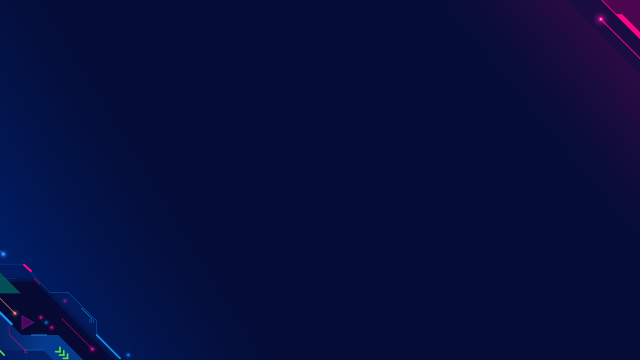
Write a Shadertoy shader that draws this background.

```glsl
// Dark navy backdrop with blue and magenta glows and angular neon circuit panels in two corners.

// Layout grid: 768 by 432 units, origin at the lower left.
const vec2 GRID = vec2(768.0, 432.0);
const vec3 PINK = vec3(1.0, 0.02, 0.52);
const vec3 CYAN = vec3(0.05, 0.62, 1.0);
const vec3 LIME = vec3(0.35, 0.9, 0.25);

float pixelSize() { return GRID.y / iResolution.y; }

float cover(float dist) { return clamp(0.5 - dist / pixelSize(), 0.0, 1.0); }

float segmentDist(vec2 p, vec2 a, vec2 b) {
    vec2 ab = b - a;
    return length(p - a - ab * clamp(dot(p - a, ab) / dot(ab, ab), 0.0, 1.0));
}

void fill(inout vec3 col, float dist, vec3 tint, float alpha) {
    col = mix(col, tint, alpha * cover(dist));
}

void stroke(inout vec3 col, vec2 p, vec2 a, vec2 b, float width, vec3 tint, float alpha) {
    fill(col, segmentDist(p, a, b) - 0.5 * width, tint, alpha);
}

// Small lit disc with a soft halo
void node(inout vec3 col, vec2 p, vec2 center, float radius, vec3 tint) {
    float d = length(p - center);
    col += tint * 0.45 * exp(-d * d / (radius * radius * 5.0));
    fill(col, d - radius, tint, 0.85);
}

// Distance to the area below a falling 45 degree line x + y = sum
float belowDiagonal(vec2 p, float sum) { return (p.x + p.y - sum) * 0.7071; }

vec3 backdrop(vec2 p) {
    float blue = clamp(1.0 - (dot(p, vec2(0.85, 0.53)) - 70.0) / 225.0, 0.0, 1.0);
    float magenta = smoothstep(665.0, 865.0, dot(p, vec2(0.77, 0.64)));
    vec3 col = vec3(0.018, 0.05, 0.215);
    col = mix(col, vec3(0.0, 0.115, 0.4), pow(blue, 1.4));
    return mix(col, vec3(0.2, 0.04, 0.28), magenta);
}

void topRightCorner(inout vec3 col, vec2 p) {
    fill(col, -belowDiagonal(p, 1112.0), vec3(0.095, 0.045, 0.25), 0.9);
    fill(col, -belowDiagonal(p, 1154.0), vec3(0.3, 0.02, 0.31), 1.0);
    stroke(col, p, vec2(722, 432), vec2(768, 386), 1.2, PINK, 0.9);
    float bar = max(abs(p.x + p.y - 1157.5) * 0.7071 - 2.8, p.y - 415.0);
    fill(col, bar, PINK, 1.0);
    stroke(col, p, vec2(721, 409), vec2(770, 360), 1.3, PINK, 0.9);
    node(col, p, vec2(721, 409), 2.6, PINK);
    fill(col, length(p - vec2(721, 409)) - 1.2, vec3(1.0, 0.6, 0.85), 1.0);
}

void panels(inout vec3 col, vec2 p) {
    // Outer plate with a stepped right side
    float plate = max(p.y - 115.0, min(belowDiagonal(p, 142.0),
                  max(max(p.y - 81.0, p.x - 116.0), belowDiagonal(p, 163.0))));
    fill(col, plate, vec3(0.015, 0.105, 0.36), 0.65);

    // Dark diagonal band and its soft shadow
    float band = max(p.y - 94.0, belowDiagonal(p, 136.0));
    col = mix(col, vec3(0.02, 0.035, 0.2), 0.6 * smoothstep(9.0, -3.0, band));
    fill(col, band, vec3(0.025, 0.03, 0.18), 0.85);
    fill(col, max(belowDiagonal(p, 105.0), 80.0 - p.y), vec3(0.01, 0.31, 0.34), 1.0);

    // Lower blue deck with an inset
    float deck = min(max(p.y - 30.0, belowDiagonal(p, 100.0)), belowDiagonal(p, 56.0));
    deck = max(deck, p.y - 55.0);
    fill(col, deck, mix(vec3(0.02, 0.14, 0.42), vec3(0.02, 0.24, 0.58),
                        smoothstep(0.0, 60.0, p.x)), 0.95);
    fill(col, max(p.y - 12.0, belowDiagonal(p, 64.0)), vec3(0.015, 0.1, 0.36), 0.75);
    stroke(col, p, vec2(30, 12), vec2(52, 12), 0.8, CYAN, 0.5);
    stroke(col, p, vec2(38, 30), vec2(56, 30), 1.2, CYAN, 0.8);
}

void bottomLeftTraces(inout vec3 col, vec2 p) {
    // Faint plate outline
    vec3 rim = vec3(0.06, 0.33, 0.65);
    stroke(col, p, vec2(0, 115), vec2(28, 115), 0.7, rim, 0.6);
    stroke(col, p, vec2(28, 115), vec2(60, 81), 0.7, rim, 0.6);
    stroke(col, p, vec2(60, 81), vec2(82, 81), 0.7, rim, 0.7);
    stroke(col, p, vec2(82, 81), vec2(116, 47), 0.8, rim, 0.8);
    stroke(col, p, vec2(116, 47), vec2(116, 30), 0.8, rim, 0.8);
    stroke(col, p, vec2(0, 98), vec2(18, 98), 0.6, rim, 0.5);

    // Bright accents
    stroke(col, p, vec2(116, 30), vec2(144, 2), 2.0, CYAN, 0.95);
    stroke(col, p, vec2(98, 62), vec2(110, 50), 1.0, CYAN, 0.7);
    stroke(col, p, vec2(0, 57), vec2(14, 43), 2.6, CYAN, 1.0);
    stroke(col, p, vec2(29, 114), vec2(37, 107), 2.6, PINK, 1.0);
    stroke(col, p, vec2(41, 98), vec2(48, 91), 0.9, PINK, 0.7);
    stroke(col, p, vec2(0, 11), vec2(5, 6), 2.0, LIME, 1.0);

    // Traces ending in nodes
    vec3 amber = vec3(1.0, 0.58, 0.42);
    stroke(col, p, vec2(0, 74), vec2(18, 56), 1.0, amber, 0.75);
    node(col, p, vec2(18, 56), 1.4, amber);
    stroke(col, p, vec2(74, 50), vec2(111, 13), 0.9, PINK, 0.6);
    node(col, p, vec2(111, 13), 1.4, PINK);
    stroke(col, p, vec2(11, 42), vec2(11, 31), 0.7, PINK, 0.5);
    stroke(col, p, vec2(11, 31), vec2(30, 12), 0.8, PINK, 0.6);
    fill(col, abs(length(p - vec2(31, 10)) - 1.5) - 0.4, PINK, 0.7);
    stroke(col, p, vec2(0, 131), vec2(4, 127), 0.8, CYAN, 0.6);
    node(col, p, vec2(4, 127), 1.6, vec3(0.25, 0.65, 1.0));
    node(col, p, vec2(154, 6), 1.2, vec3(0.1, 0.5, 0.9));
    node(col, p, vec2(78, 71), 1.1, PINK * 0.75);

    // Row of lights, small grille and chevrons
    for (int i = 0; i < 3; i++) {
        float k = float(i);
        node(col, p, vec2(49.0 + 6.5 * k, 51.0 - 6.0 * k), 1.2, i == 1 ? CYAN * 0.8 : PINK);
        stroke(col, p, vec2(108.0 + 2.0 * k, 49), vec2(108.0 + 2.0 * k, 45), 0.8, CYAN, 0.5);
        vec2 tip = vec2(72.0 + 4.5 * k, 10.0 - 4.0 * k);
        stroke(col, p, tip, tip - vec2(5, 0), 2.0, LIME, 0.95);
        stroke(col, p, tip, tip + vec2(0, 5), 2.0, LIME, 0.95);
    }

    // Rounded arrowhead
    vec2 q = p - vec2(31, 45);
    float arrow = max(-q.x - 3.5, dot(vec2(q.x, abs(q.y)), vec2(0.5, 0.866)) - 3.5) - 1.2;
    fill(col, arrow, vec3(0.27, 0.04, 0.37), 1.0);
    fill(col, abs(arrow) - 0.4, vec3(0.6, 0.06, 0.55), 0.7);
}

void mainImage(out vec4 fragColor, in vec2 fragCoord) {
    vec2 p = fragCoord / iResolution.xy * GRID;
    vec3 col = backdrop(p);
    topRightCorner(col, p);
    panels(col, p);
    bottomLeftTraces(col, p);
    fragColor = vec4(clamp(col, 0.0, 1.0), 1.0);
}
```
